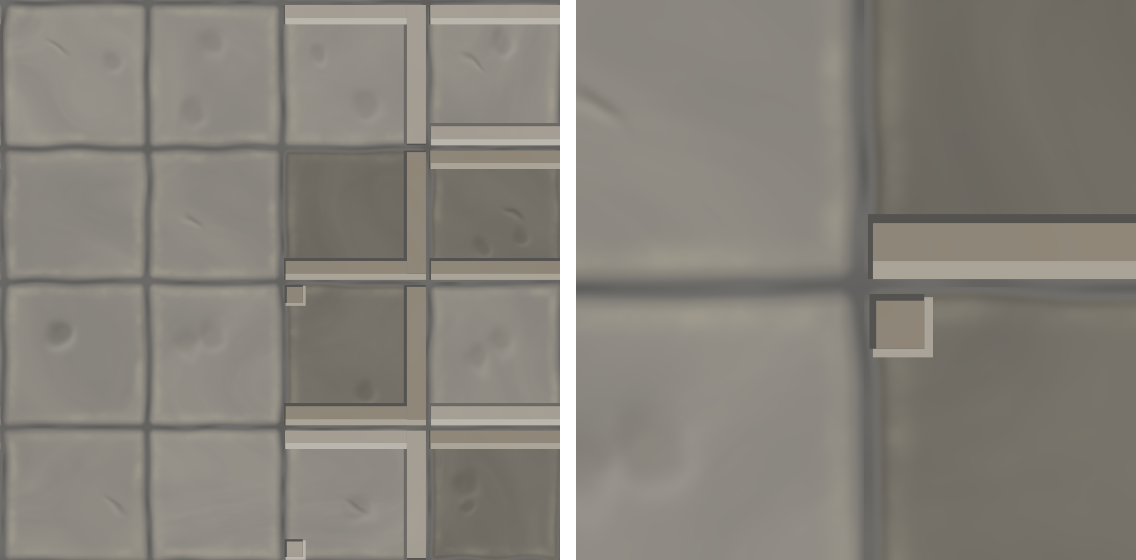
Left: the whole. Right: its middle third, enlarged.
Give the GLSL for this texture, as a Shadertoy shader.

```glsl
const float TILES = 4.0;
const vec2 GRID_OFFSET = vec2(0.005, 0.004);
const float GRID_UNEVEN = 0.005;     // every other joint is shifted
const float TILE_HALF = 0.476;       // the rest are in tile units
const float TILE_ROUND = 0.035;
const float EDGE_WOBBLE = 0.028;
const float TRIM_LO = 0.02;
const float TRIM_HI = 0.982;
const float TRIM_WIDTH = 0.135;
const float LIP = 0.043;
const float TRIM_SHADOW = 0.022;
const float CORNER_SIZE = 0.14;

const vec3 STONE_LIGHT = vec3(0.558, 0.543, 0.515);
const vec3 STONE_DARK = vec3(0.445, 0.430, 0.398);
const vec3 GROUT = vec3(0.435, 0.43, 0.42);
const vec3 CREVICE = vec3(0.33, 0.325, 0.315);
const vec3 WORN_EDGE = vec3(0.66, 0.635, 0.57);
const vec3 TRIM_LIGHT = vec3(0.643, 0.618, 0.577);
const vec3 TRIM_DARK = vec3(0.56, 0.527, 0.472);
const vec3 LIP_LIGHT = vec3(0.735, 0.715, 0.68);
const vec3 LIP_DARK = vec3(0.665, 0.645, 0.595);

// Trim flags of the two right columns, row by row from the top
const int TOP = 1, RIGHT = 2, BOTTOM = 4, CORNER_T = 8, CORNER_B = 16, DARK = 32;
const int LAYOUT[8] = int[8](
    TOP | RIGHT, TOP | BOTTOM,
    RIGHT | BOTTOM | DARK, TOP | BOTTOM | DARK,
    RIGHT | BOTTOM | CORNER_T | DARK, BOTTOM,
    TOP | RIGHT | CORNER_B, TOP | DARK);

float hash(vec2 p) {
    vec3 q = fract(vec3(p.xyx) * 0.1031);
    q += dot(q, q.yzx + 33.33);
    return fract((q.x + q.y) * q.z);
}

float noise(vec2 p) {
    vec2 i = floor(p), f = fract(p);
    f = f * f * (3.0 - 2.0 * f);
    return mix(mix(hash(i), hash(i + vec2(1, 0)), f.x),
               mix(hash(i + vec2(0, 1)), hash(i + vec2(1, 1)), f.x), f.y);
}

float fbm(vec2 p) {
    float sum = 0.0, amp = 0.5;
    for (int i = 0; i < 4; i++) {
        sum += amp * noise(p);
        p = p * 2.03 + 17.0;
        amp *= 0.5;
    }
    return sum;
}

float bell(float x) { return exp(-x * x); }

float boxMask(vec2 p, vec2 lo, vec2 hi, vec2 aa) {
    vec2 m = smoothstep(lo - aa, lo + aa, p) * (1.0 - smoothstep(hi - aa, hi + aa, p));
    return m.x * m.y;
}

// Shallow dents and a diagonal scratch, as a change of brightness
float wear(vec2 f, vec2 id) {
    float shade = 0.0;
    vec2 warped = f + 0.05 * (vec2(noise(f * 9.0 + id), noise(f * 9.0 - id + 40.0)) - 0.5);
    for (int i = 0; i < 2; i++) {
        vec2 seed = id * 7.3 + float(i) * 31.7 + 3.0;
        vec2 delta = warped - mix(vec2(0.22), vec2(0.76), vec2(hash(seed), hash(seed + 5.1)));
        float len = length(delta), r = mix(0.055, 0.105, hash(seed + 9.4));
        float facing = dot(delta / (len + 0.001), vec2(0.6, 0.8));
        float depth = step(0.25, hash(seed + 2.2));
        shade += depth * (0.03 * facing * bell((len / r - 0.9) * 2.5)
                        - 0.025 * smoothstep(1.0, 0.4, len / r));
    }
    vec2 s = warped - mix(vec2(0.25), vec2(0.8), vec2(hash(id + 61.0), hash(id + 73.0)));
    vec2 along = vec2(0.83, 0.56);
    float across = dot(s, vec2(-along.y, along.x));
    float taper = smoothstep(0.13, 0.02, abs(dot(s, along))) * step(0.45, hash(id + 88.0));
    return shade + taper * (0.03 * bell((across - 0.025) / 0.02) - 0.06 * bell(across / 0.016));
}

void mainImage(out vec4 fragColor, in vec2 fragCoord) {
    vec2 p = fragCoord / iResolution.xy;
    p.y = 1.0 - p.y;
    vec2 aa = 0.5 * TILES / iResolution.xy;
    vec2 grid = (p - GRID_OFFSET - GRID_UNEVEN * (1.0 - cos(12.56637 * p))) * TILES;
    vec2 id = mod(floor(grid), TILES), f = fract(grid);
    int flags = id.x < 2.0 ? 0 : LAYOUT[int(id.y) * 2 + int(id.x) - 2];
    bool dark = (flags & DARK) != 0;

    // Stone face with brushed mottling
    vec3 color = dark ? STONE_DARK : STONE_LIGHT;
    float mottle = fbm(grid * vec2(2.3, 1.7) + 3.0 * noise(grid * 1.5)) - 0.47;
    color += mottle * vec3(0.085, 0.08, 0.065) + 0.025 * (hash(id + 12.0) - 0.5);
    color += wear(f, id);

    // Worn rim and uneven joints
    vec2 wobble = vec2(noise(grid * 4.0), noise(grid * 4.0 + 50.0)) - 0.5;
    vec2 q = abs(f - 0.5 + EDGE_WOBBLE * wobble) - TILE_HALF + TILE_ROUND;
    float d = length(max(q, 0.0)) + min(max(q.x, q.y), 0.0) - TILE_ROUND;
    float patches = smoothstep(0.3, 0.75, fbm(grid * 6.0 + 20.0));
    float rim = bell((d + 0.045) / 0.035) * (0.15 + 0.6 * patches);
    color = mix(color, WORN_EDGE, rim * (dark ? 0.35 : 0.75));
    color -= 0.035 * bell((d + 0.012) / 0.014);
    vec3 joint = mix(GROUT, CREVICE, 0.65 * smoothstep(0.004, 0.024, d) * noise(grid * 7.0));
    color = mix(color, joint, smoothstep(-0.016, 0.012, d));

    // Straight trim: shadows first, then bodies and lips
    vec3 trim = (dark ? TRIM_DARK : TRIM_LIGHT) + 0.02 * mottle;
    vec3 lip = dark ? LIP_DARK : LIP_LIGHT;
    vec3 shadow = dark ? CREVICE : mix(CREVICE, STONE_LIGHT, 0.4);
    bool top = (flags & TOP) != 0, right = (flags & RIGHT) != 0, bottom = (flags & BOTTOM) != 0;
    float inner = TRIM_HI - TRIM_WIDTH, topEnd = TRIM_LO + TRIM_WIDTH;
    float barEnd = right ? inner : TRIM_HI;
    if (right) color = mix(color, shadow, boxMask(f, vec2(inner - TRIM_SHADOW, top ? topEnd : TRIM_LO), vec2(inner, TRIM_HI), aa));
    if (top) {
        color = mix(color, CREVICE, boxMask(f, vec2(0.006, TRIM_LO), vec2(TRIM_LO, topEnd), aa));
        color = mix(color, trim, boxMask(f, vec2(TRIM_LO - 0.006, TRIM_LO), vec2(barEnd, topEnd), aa));
        color = mix(color, lip, boxMask(f, vec2(TRIM_LO, topEnd - LIP), vec2(barEnd, topEnd), aa));
    }
    if (bottom) {
        color = mix(color, shadow, boxMask(f, vec2(0.008, inner - TRIM_SHADOW), vec2(barEnd, TRIM_HI), aa));
        color = mix(color, trim, boxMask(f, vec2(TRIM_LO, inner), vec2(TRIM_HI, TRIM_HI), aa));
        color = mix(color, lip, boxMask(f, vec2(TRIM_LO, TRIM_HI - LIP), vec2(TRIM_HI), aa));
    }
    if (right) {
        vec2 ends = vec2(top ? TRIM_LO : TRIM_LO + 0.012, bottom ? TRIM_HI - LIP : TRIM_HI - 0.012);
        color = mix(color, CREVICE, boxMask(f, vec2(inner, TRIM_LO), vec2(TRIM_HI, bottom ? ends.y : TRIM_HI), aa));
        color = mix(color, trim, boxMask(f, vec2(inner, ends.x), vec2(TRIM_HI, ends.y), aa));
    }

    // Small corner blocks
    if ((flags & (CORNER_T | CORNER_B)) != 0) {
        vec2 lo = vec2(TRIM_LO, (flags & CORNER_T) != 0 ? TRIM_LO + 0.005 : TRIM_HI - CORNER_SIZE);
        vec2 hi = lo + CORNER_SIZE;
        color = mix(color, lip, boxMask(f, lo, hi, aa));
        color = mix(color, CREVICE, boxMask(f, lo - 0.008, hi - 0.02, aa));
        color = mix(color, trim, boxMask(f, lo + 0.008, hi - 0.02, aa));
    }
    fragColor = vec4(color, 1.0);
}
```
